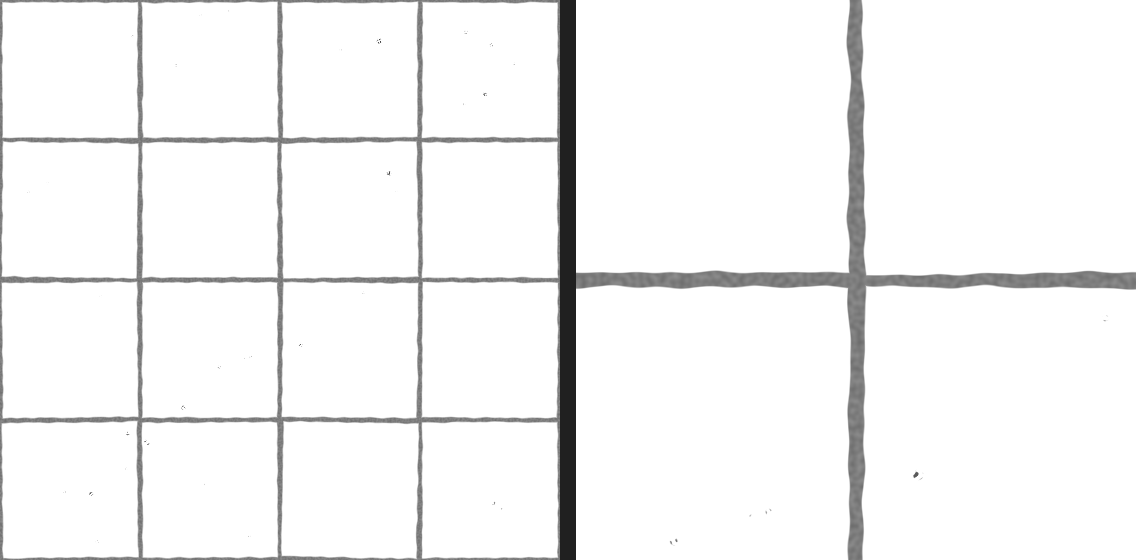
Left, the full canvas; right, a detail of the centre.
Write a Shadertoy shader that draws this pattern.

```glsl
const float GRID = 4.0;             // tiles across and down
const float HALF_GAP = 0.0165;      // half the grout width, in tiles
const float SIZE_JITTER = 0.0015;   // variation of the tile half size
const float MAX_TILT = 0.021;       // largest tile rotation, radians
const float WOBBLE_FREQ = 48.0;     // edge unevenness, cycles per canvas
const float WOBBLE_AMOUNT = 0.010;
const float GRAIN_FREQ = 256.0;     // grout grain, cycles per canvas
const float GRAIN_AMOUNT = 0.10;
const int PIT_SLOTS = 5;            // possible pits per tile
const float PIT_RADIUS = 0.017;     // largest pit, in tiles
const float PIT_FREQ = 320.0;       // crumbling of the pits
const vec3 TILE_COLOR = vec3(1.0);
const vec3 GROUT_COLOR = vec3(0.49);
const vec3 PIT_COLOR = vec3(0.27);

// Integer hash to three values in 0..1
vec3 hash3(ivec3 key) {
    uvec3 v = uvec3(key) * 1664525u + 1013904223u;
    v.x += v.y * v.z;
    v.y += v.z * v.x;
    v.z += v.x * v.y;
    v ^= v >> 16u;
    v.x += v.y * v.z;
    v.y += v.z * v.x;
    v.z += v.x * v.y;
    return vec3(v >> 8u) / 16777216.0;
}

// Contribution of one lattice corner, wrapped at the period
float cornerSlope(vec2 cell, vec2 corner, vec2 f, float period, int seed) {
    ivec2 wrapped = ivec2(mod(cell + corner, period));
    float angle = 6.28318 * hash3(ivec3(wrapped, seed)).x;
    return dot(vec2(cos(angle), sin(angle)), f - corner);
}

// Gradient noise that repeats every period units
float wrappedNoise(vec2 p, float period, int seed) {
    vec2 cell = floor(p);
    vec2 f = p - cell;
    vec2 w = f * f * f * (f * (f * 6.0 - 15.0) + 10.0);
    float a = cornerSlope(cell, vec2(0, 0), f, period, seed);
    float b = cornerSlope(cell, vec2(1, 0), f, period, seed);
    float c = cornerSlope(cell, vec2(0, 1), f, period, seed);
    float d = cornerSlope(cell, vec2(1, 1), f, period, seed);
    return mix(mix(a, b, w.x), mix(c, d, w.x), w.y);
}

vec2 rotate(vec2 p, float angle) {
    float c = cos(angle), s = sin(angle);
    return vec2(c * p.x - s * p.y, s * p.x + c * p.y);
}

// Scattered pits of one tile, mostly tiny, a few large
float pitMask(vec2 p, vec2 uv, ivec2 id, float density, float pixel) {
    float mask = 0.0;
    for (int i = 0; i < PIT_SLOTS; i++) {
        vec3 place = hash3(ivec3(id, 20 + i));
        vec3 look = hash3(ivec3(id, 40 + i));
        float present = step(look.x, density);
        float radius = PIT_RADIUS * mix(0.25, 1.0, look.y * look.y);
        float d = length(p - (place.xy - 0.5) * 0.92) - radius;
        float disc = 1.0 - smoothstep(-pixel, pixel, d);
        mask = max(mask, disc * present * mix(0.5, 1.0, look.y));
    }
    float crumble = wrappedNoise(uv * PIT_FREQ, PIT_FREQ, 3);
    return mask * smoothstep(-0.05, 0.25, crumble);
}

void mainImage(out vec4 fragColor, in vec2 fragCoord) {
    vec2 uv = fragCoord / iResolution.xy;
    float pixel = GRID / min(iResolution.x, iResolution.y);
    ivec2 id = ivec2(floor(uv * GRID));
    vec2 local = fract(uv * GRID) - 0.5;

    // Each tile has its own tilt, size and number of pits
    vec3 variety = hash3(ivec3(id, 7));
    float lean = variety.x * 2.0 - 1.0;
    vec2 p = rotate(local, MAX_TILT * lean * abs(lean));
    float halfSize = 0.5 - HALF_GAP + SIZE_JITTER * (variety.y * 2.0 - 1.0);

    // Uneven square edge
    vec2 shift = vec2(id) * 7.0 + variety.yz * 5.0;
    float wobble = wrappedNoise(uv * WOBBLE_FREQ + shift, WOBBLE_FREQ, 1);
    float edge = max(abs(p.x), abs(p.y)) - halfSize + WOBBLE_AMOUNT * wobble;
    float grout = smoothstep(-pixel, pixel, edge);

    // Grainy grout and pitted tile face
    float grain = wrappedNoise(uv * GRAIN_FREQ, GRAIN_FREQ, 2);
    vec3 groutColor = GROUT_COLOR + GRAIN_AMOUNT * grain;
    float pits = pitMask(p, uv, id, variety.z, pixel);
    vec3 tileColor = mix(TILE_COLOR, PIT_COLOR, pits);

    fragColor = vec4(mix(tileColor, groutColor, grout), 1.0);
}
```
